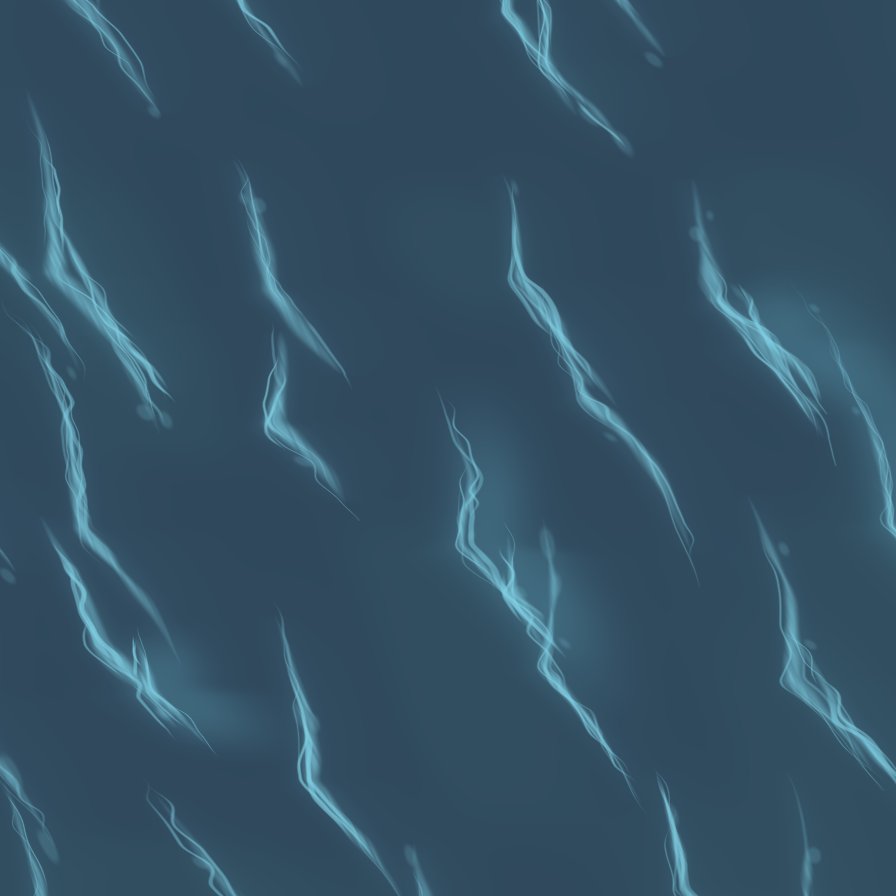
Give the GLSL for this texture, as a three.js fragment shader.

```glsl
// Pale cyan brushed lightning-like veins with soft halos on deep slate blue.
varying vec2 vUv;

float hash(float n) {
  n = fract(n * 0.1031);
  n *= n + 33.33;
  return fract(2.0 * n * n);
}

float hash2(vec2 p) {
  return fract(sin(dot(p, vec2(127.1, 311.7))) * 43758.5453);
}

float noise1(float x) {
  float i = floor(x), f = x - i;
  return mix(hash(i), hash(i + 1.0), f * f * (3.0 - 2.0 * f));
}

float noise2(vec2 p) {
  vec2 i = floor(p), f = fract(p);
  f = f * f * (3.0 - 2.0 * f);
  return mix(mix(hash2(i), hash2(i + vec2(1.0, 0.0)), f.x),
             mix(hash2(i + vec2(0.0, 1.0)), hash2(i + vec2(1.0, 1.0)), f.x), f.y);
}

// 1 inside the edge, 0 outside, with a soft border
float inside(float d, float edge, float soft) {
  return 1.0 - smoothstep(edge - soft, edge + soft, d);
}

// Lays a translucent layer over what is already there
float cover(float under, float layer) {
  return under + (1.0 - under) * clamp(layer, 0.0, 1.0);
}

// One vein: x returns the bright paint, y the wide halo
vec2 vein(vec2 p, vec2 kink, float seed, float scale, float streak) {
  float t = p.y - kink.y;
  if (abs(t) > 0.36 || abs(p.x - kink.x) > 0.36) return vec2(0.0);
  float upLen = scale * mix(0.09, 0.24, hash(seed + 1.1));
  float downLen = scale * mix(0.08, 0.18, hash(seed + 2.3));
  float s = t > 0.0 ? t / upLen : t / downLen;

  // Steep upper arm and slanting lower arm, joined by a tight kink
  float lean = mix(-0.2, 0.5, pow(hash(seed + 3.7), 2.0));
  float down = 0.5 * (sqrt(t * t + 0.000015) - t);
  float up = down + t;
  float axis = kink.x - lean * up - 1.3 * up * up + 1.02 * down - 1.7 * down * down;
  float slope = mix(1.02 - 3.4 * down, lean + 2.6 * up, smoothstep(-0.012, 0.012, t));
  float d = (p.x - axis) / sqrt(1.0 + slope * slope);

  // Halo leaning to the right, strong beside only a few veins
  float size = scale * mix(0.6, 1.45, hash(seed + 4.9));
  float taper = pow(max(1.0 - abs(s), 0.0), 0.6);
  float strength = hash(seed + 8.3) > 0.85 ? 0.6 : 0.05;
  float spread = (d - 0.025) / 0.045;
  float halo = strength * exp(-spread * spread) * (1.0 - smoothstep(0.3, 1.4, abs(s)));
  halo = cover(halo, 0.32 * taper * size * exp(-d * d / 0.00026));
  if (abs(d) > 0.035 || abs(s) > 1.2) return vec2(0.0, halo);

  // Soft body of the brush mark
  float width = 0.0115 * size * taper * (0.5 + 0.9 * noise1(t * 32.0 + seed));
  float wander = (noise1(t * 18.0 + seed * 3.0) - 0.5) * 0.009;
  float paint = 0.72 * taper * streak * inside(abs(d - wander), width * 0.65, width * 0.4 + 0.0015);

  // Fine bristle strands that cross, fray and break off
  for (int k = 0; k < 6; k++) {
    float id = seed * 1.7 + float(k) * 7.31;
    float r = hash(id);
    float thick = mix(0.0006, 0.0034, r * r) * (0.4 + 0.6 * taper);
    float sway = (noise1(t * mix(18.0, 55.0, fract(r * 7.0)) + id) - 0.5) * 0.015;
    float offset = wander + sway + (fract(r * 17.0) - 0.5) * (width * 1.4 + 0.004);
    float middle = mix(-0.75, 0.75, fract(r * 41.0));
    float span = 1.0 - smoothstep(0.5, 1.0, abs(s - middle) / mix(0.3, 0.75, fract(r * 97.0)));
    float line = inside(abs(d - offset), thick * (0.4 + 0.6 * span), 0.0012);
    paint = cover(paint, line * span * mix(0.3, 0.7, fract(r * 151.0)));
  }

  // Round and drawn-out translucent dabs beside the mark
  for (int k = 0; k < 2; k++) {
    float r = hash(seed * 2.3 + float(k) * 5.17);
    float along = mix(-downLen, upLen, r) * 1.05;
    float side = (fract(r * 13.0) - 0.5) * 0.024;
    float stretch = 1.0 + 1.5 * fract(r * 37.0);
    float reach = length(vec2(d - side, (t - along) / stretch));
    paint = cover(paint, 0.18 * inside(reach, mix(0.003, 0.008, fract(r * 71.0)), 0.0025));
  }
  return vec2(paint, halo);
}

void main() {
  vec2 p = vUv;
  p += 0.016 * (vec2(noise2(vUv * 8.0), noise2(vUv * 8.0 + 31.0)) - 0.5);
  float streak = 0.55 + 0.6 * noise2(vec2((p.x + 0.45 * p.y) * 300.0, p.y * 28.0));

  // Veins on a sheared, jittered grid; the last two of each row are small companions
  vec2 marks = vec2(0.0);
  for (int j = 0; j < 5; j++) {
    for (int i = 0; i < 8; i++) {
      bool companion = i > 5;
      float row = float(j);
      float column = companion ? mod(row * 2.0 + float(i) * 3.0, 6.0) : float(i);
      float seed = 90.0 * hash2(vec2(column, row) + 3.0);
      vec2 jitter = vec2(hash(seed + 7.4), hash(seed + 9.6)) - 0.5;
      vec2 kink = vec2(column * 0.233 - row * 0.12, (row - 0.3) * 0.27);
      kink += jitter * vec2(0.16, 0.2);
      kink.x = mod(kink.x, 1.4) - 0.2;
      if (companion) {
        kink += vec2(0.055, -0.05);
        seed += 17.0;
      }
      vec2 mark = vein(p, kink, seed, companion ? 0.65 : 1.0, streak);
      marks += (1.0 - marks) * clamp(mark, 0.0, 1.0);
    }
  }

  // Slate ground with faint teal clouds, then halo, then paint
  float cloud = smoothstep(0.5, 0.9, noise2(vUv * vec2(5.0, 3.5) + vUv.y * 2.0 + 7.0));
  vec3 color = mix(vec3(0.186, 0.284, 0.362), vec3(0.195, 0.32, 0.385), cloud * 0.6);
  color = mix(color, vec3(0.28, 0.475, 0.56), marks.y);
  color = mix(color, vec3(0.5, 0.81, 0.89), marks.x);
  gl_FragColor = vec4(color, 1.0);
}
```
